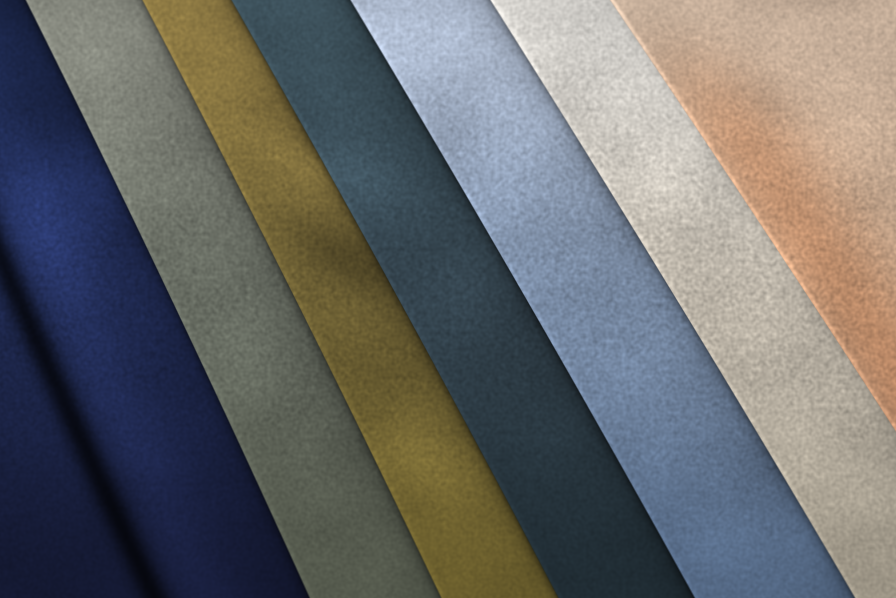
A Shadertoy shader for this texture:

```glsl
const int STRIPS = 7;

// Left border of each strip at the top and bottom of the canvas, in heights
const float EDGE_TOP[STRIPS] = float[](-2.0, 0.043, 0.238, 0.387, 0.586, 0.820, 1.020);
const float EDGE_BOTTOM[STRIPS] = float[](-2.0, 0.518, 0.738, 0.934, 1.162, 1.430, 1.676);

// Depth of the shadow each strip casts to its left
const float SHADOW[STRIPS] = float[](0.0, 0.55, 0.50, 0.55, 0.60, 0.48, 0.14);

// Dye colours at three heights
const vec3 DYE_TOP[STRIPS] = vec3[](
    vec3(0.10, 0.14, 0.27), vec3(0.53, 0.54, 0.50), vec3(0.57, 0.49, 0.27),
    vec3(0.24, 0.32, 0.36), vec3(0.69, 0.74, 0.82), vec3(0.84, 0.83, 0.81),
    vec3(0.77, 0.68, 0.60));
const vec3 DYE_MIDDLE[STRIPS] = vec3[](
    vec3(0.12, 0.16, 0.31), vec3(0.40, 0.42, 0.38), vec3(0.42, 0.37, 0.20),
    vec3(0.20, 0.26, 0.30), vec3(0.47, 0.54, 0.64), vec3(0.73, 0.70, 0.65),
    vec3(0.74, 0.62, 0.52));
const vec3 DYE_BOTTOM[STRIPS] = vec3[](
    vec3(0.08, 0.10, 0.20), vec3(0.33, 0.35, 0.30), vec3(0.43, 0.38, 0.18),
    vec3(0.13, 0.18, 0.21), vec3(0.33, 0.41, 0.52), vec3(0.62, 0.59, 0.53),
    vec3(0.58, 0.45, 0.36));

vec2 hashGradient(vec2 cell) {
    vec3 h = fract(cell.xyx * vec3(0.1031, 0.1030, 0.0973));
    h += dot(h, h.yzx + 33.33);
    return fract((h.xx + h.yz) * h.zy) * 2.0 - 1.0;
}

float gradientNoise(vec2 p) {
    vec2 cell = floor(p), f = fract(p);
    vec2 w = f * f * f * (f * (f * 6.0 - 15.0) + 10.0);
    float a = dot(hashGradient(cell), f);
    float b = dot(hashGradient(cell + vec2(1, 0)), f - vec2(1, 0));
    float c = dot(hashGradient(cell + vec2(0, 1)), f - vec2(0, 1));
    float d = dot(hashGradient(cell + vec2(1, 1)), f - vec2(1, 1));
    return mix(mix(a, b, w.x), mix(c, d, w.x), w.y);
}

float fbm(vec2 p) {
    float sum = 0.0, amplitude = 0.6;
    for (int i = 0; i < 4; i++) {
        sum += amplitude * gradientNoise(p);
        p = mat2(1.6, 1.2, -1.2, 1.6) * p + 17.3;
        amplitude *= 0.5;
    }
    return sum;
}

float bell(float x, float width) {
    return exp(-x * x / (width * width));
}

// Soft slanted patch of light or shade
float patchLight(vec2 p, vec2 centre, vec2 size) {
    vec2 q = mat2(0.87, 0.5, -0.5, 0.87) * (p - centre) / size;
    return exp(-dot(q, q));
}

// Signed distance to a gently bowed border, positive on its right
float borderDistance(vec2 p, float top, float bottom, float bow) {
    float x = mix(bottom, top, p.y) + bow * 4.0 * p.y * (1.0 - p.y);
    return (p.x - x) * 0.87;
}

vec3 dye(int i, float y) {
    vec3 lower = mix(DYE_BOTTOM[i], DYE_MIDDLE[i], smoothstep(0.0, 0.55, y));
    return mix(lower, DYE_TOP[i], smoothstep(0.45, 1.0, y));
}

// Brushed nap: cloudy mottling plus fine grain, sharpest at mid height
float nap(vec2 p, float seed) {
    float focus = 0.45 + 0.55 * bell(p.y - 0.52, 0.42);
    float clouds = fbm(p * vec2(4.5, 6.0) + seed * 7.7);
    float grain = gradientNoise(p * 150.0 + seed * 31.0)
                + 0.7 * gradientNoise(p.yx * 85.0 + seed * 13.0);
    return 1.0 + 0.24 * clouds + 0.19 * focus * grain;
}

vec3 strip(int i, vec2 p, float d) {
    vec3 col = dye(i, p.y) * nap(p, float(i));
    if (i == 0) {
        // Dark fold with a faint lit shoulder
        float fold = borderDistance(p, -0.176, 0.264, -0.008);
        col *= 1.0 - 0.72 * bell(fold + 0.004, 0.022);
        col *= 1.0 + 0.22 * bell(fold - 0.07, 0.05);
        col *= 1.0 + 0.25 * patchLight(p, vec2(0.12, 0.66), vec2(0.12, 0.16));
    } else if (i == 2) {
        // Buckled cloth
        col *= 1.0 + 0.18 * patchLight(p, vec2(0.50, 0.73), vec2(0.10, 0.035));
        col *= 1.0 - 0.22 * patchLight(p, vec2(0.57, 0.57), vec2(0.11, 0.04));
        col *= 1.0 + 0.16 * patchLight(p, vec2(0.72, 0.22), vec2(0.12, 0.06));
    } else if (i == 3) {
        col *= 1.0 + 0.20 * patchLight(p, vec2(0.61, 0.70), vec2(0.10, 0.06));
    } else if (i == 6) {
        // Warm tint beside the border
        vec3 warm = vec3(1.03, 0.91, 0.82);
        col *= mix(vec3(1.0), warm, bell(d - 0.06, 0.09) * smoothstep(1.0, 0.75, p.y));
    }
    float lip = i == 6 ? 0.20 : 0.10;
    return col * (1.0 + lip * bell(d - 0.003, 0.004));
}

void mainImage(out vec4 fragColor, in vec2 fragCoord) {
    vec2 p = fragCoord / iResolution.y;
    float soft = 0.8 / iResolution.y + 0.0015 * abs(p.y - 0.5);
    vec3 col = vec3(0.0);

    // Each strip overlaps and shades the one on its left
    for (int i = 0; i < STRIPS; i++) {
        float d = borderDistance(p, EDGE_TOP[i], EDGE_BOTTOM[i], 0.006);
        float gap = max(-d, 0.0);
        float shade = 0.65 * exp(-gap / 0.006) + 0.35 * exp(-gap / 0.035);
        col *= 1.0 - SHADOW[i] * shade;
        col = mix(col, strip(i, p, d), smoothstep(-soft, soft, d));
    }
    fragColor = vec4(clamp(col, 0.0, 1.0), 1.0);
}
```
